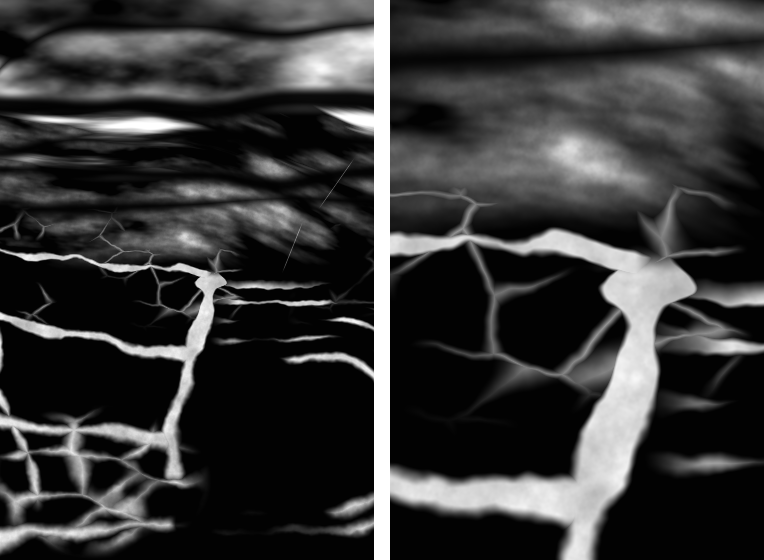
Left: the whole. Right: its middle third, enlarged.
Write a Shadertoy shader that draws this texture.

```glsl
// Polished black marble seen at a low angle, with white veins in the sharp
// middle and pale, out-of-focus slabs far away. Veins are thresholded distances
// to warped curves, rings and cell borders; slabs are layered stretched noise.

const float FOCUS_Y = 0.50;          // height of the sharp zone
const float FOCUS_SOFT = 0.0016;     // edge softness in focus
const float DEFOCUS = 0.020;         // softness gained away from focus
const float VEIN_WIDTH = 0.0115;
const float WARP = 0.030;            // jaggedness of the veins
const float BRANCH_TOP = 0.505;      // first left branch and their spacing
const float BRANCH_STEP = 0.145;
const vec2 RING_CENTER = vec2(0.47, 0.22);
const float RING_STEP = 0.033;
const float SEAM_HEIGHT[5] = float[5](0.957, 0.812, 0.745, 0.685, 0.632);

vec2 hash2(vec2 p) {
    vec3 q = fract(p.xyx * vec3(0.1031, 0.1030, 0.0973));
    q += dot(q, q.yzx + 33.33);
    return fract((q.xx + q.yz) * q.zy);
}

float noise(vec2 p) {
    vec2 i = floor(p), f = fract(p);
    f = f * f * (3.0 - 2.0 * f);
    float low = mix(hash2(i).x, hash2(i + vec2(1, 0)).x, f.x);
    float high = mix(hash2(i + vec2(0, 1)).x, hash2(i + vec2(1, 1)).x, f.x);
    return mix(low, high, f.y);
}

// Layered noise; a small gain gives a blurred look
float fbm(vec2 p, float gain) {
    float sum = 0.0, total = 0.0, amp = 1.0;
    for (int i = 0; i < 5; i++) {
        sum += amp * noise(p);
        total += amp;
        amp *= gain;
        p = mat2(1.7, 0.9, -0.9, 1.7) * p + 7.3;
    }
    return sum / total;
}

// Gap between nearest and second nearest cell point: zero on borders
float cellBorder(vec2 p) {
    vec2 cell = floor(p), near = vec2(8.0);
    for (int y = -1; y <= 1; y++)
    for (int x = -1; x <= 1; x++) {
        vec2 c = cell + vec2(x, y);
        float d = length(c + hash2(c) - p);
        near = d < near.x ? vec2(d, near.x) : vec2(near.x, min(near.y, d));
    }
    return near.y - near.x;
}

float line(float dist, float width, float soft) {
    return 1.0 - smoothstep(width - soft, width + soft, dist);
}

float window(float v, float lo, float hi, float soft) {
    return smoothstep(lo - soft, lo + soft, v) * (1.0 - smoothstep(hi - soft, hi + soft, v));
}

// White veins of the near half
float veins(vec2 p, float soft) {
    vec2 w = p + WARP * (vec2(fbm(p * 13.0, 0.55), fbm(p * 13.0 + 40.0, 0.55)) - 0.5);
    float swell = noise(w * 32.0);

    // Main trunk with a flared top, and a steep vein at the left edge
    float trunkX = 0.305 + 0.075 * smoothstep(0.2, 0.52, w.y);
    float flare = 0.016 * exp(-pow((w.y - 0.492) / 0.014, 2.0));
    float v = line(abs(w.x - trunkX), VEIN_WIDTH * (0.45 + swell) + flare, soft)
            * window(w.y, 0.15, 0.51, 0.012);
    float edgeX = 0.07 - 0.075 * smoothstep(0.1, 0.34, w.y);
    v = max(v, line(abs(w.x - edgeX), VEIN_WIDTH * (swell - 0.1), soft)
            * window(w.y, 0.1, 0.4, 0.02));

    // Branches running left from the trunk
    for (int i = 0; i < 4; i++) {
        float k = float(i), reach = trunkX - w.x;
        float y = BRANCH_TOP - BRANCH_STEP * k + 0.2 * sin(0.7 + k) * reach
                + 0.006 * sin(reach * 31.0 + k * 2.0);
        float width = VEIN_WIDTH * (0.15 + 0.12 * k + 0.9 * noise(vec2(w.x * 14.0, k * 7.0)));
        v = max(v, line(abs(w.y - y), width, soft) * smoothstep(-0.01, 0.01, reach));
    }

    // Broken arcs around the dark lower right
    float r = length((w - RING_CENTER) * vec2(0.6, 1.0)) + 0.012 * sin(w.x * 17.0);
    float ring = floor(r / RING_STEP);
    float ringDist = abs(fract(r / RING_STEP) - 0.5) * RING_STEP;
    float ringWidth = 0.013 * (noise(vec2(w.x * 11.0, ring * 9.0 + step(0.22, w.y) * 5.0)) - 0.33);
    v = max(v, line(ringDist, ringWidth, soft) * smoothstep(-0.001, 0.004, ringWidth)
            * step(0.132, r) * smoothstep(0.37, 0.43, w.x) * window(w.y, 0.05, 0.49, 0.01));

    // Cellular web at lower left, thin wisps near the focus
    float web = 1.0 - smoothstep(0.11, 0.17, length((p - vec2(0.17, 0.14)) * vec2(0.8, 1.2)));
    v = max(v, web * line(cellBorder(w * vec2(8.0, 15.0)) * 0.04, 0.011 * (swell - 0.1), soft));
    float wisp = line(cellBorder(w * vec2(15.0, 24.0)) * 0.025, 0.0015, 0.003);
    v = max(v, wisp * window(p.y, 0.43, 0.61, 0.03) * 0.75 * smoothstep(0.45, 0.8, noise(p * 15.0)));
    return v * (0.62 + 0.45 * fbm(p * 38.0, 0.6));
}

// Grey slabs and tilted streaks of the far half
float slabs(vec2 p) {
    float tilt = p.y + 0.3 * p.x * p.x + 0.012 * sin(p.x * 13.0);
    float far = 0.5 + 2.2 * (fbm(p * vec2(7.0, 14.0), 0.4) - 0.5);
    far *= smoothstep(0.79, 0.84, p.y) * (1.0 - 0.5 * smoothstep(0.93, 0.97, p.y));
    float streak = smoothstep(0.5, 0.8, fbm(vec2(p.x * 4.5, tilt * 40.0), 0.4));
    streak *= window(p.y, 0.69, 0.83, 0.02);
    float patchy = 2.0 * max(fbm(vec2(p.x * 6.0, tilt * 17.0) + 3.0, 0.55) - 0.47, 0.0);
    patchy *= window(p.y, 0.54, 0.80, 0.03) * (0.6 + 0.8 * fbm(p * 45.0, 0.6));
    float tone = max(far, max(streak, patchy));

    // Dark seams between slabs
    for (int i = 0; i < 5; i++) {
        float k = float(i);
        float y = SEAM_HEIGHT[i] + 0.009 * sin(p.x * 9.0 + k * 2.3)
                + 0.02 * (noise(vec2(p.x * 8.0, k * 5.0)) - 0.5);
        y -= i == 0 ? 0.07 * exp(-p.x * 14.0) : 0.0;
        float width = 0.004 + 0.016 * noise(vec2(p.x * 6.0, k * 11.0));
        tone *= 1.0 - 0.95 * line(abs(p.y - y), width, 0.012);
    }

    // Two hairline scratches
    for (int i = 0; i < 2; i++) {
        float k = float(i), y = 0.56 + 0.115 * k;
        float x = 0.523 + 0.08 * k + (0.4 + 0.3 * k) * (p.y - y);
        tone += 0.4 * line(abs(p.x - x), 0.0006, 0.0014) * window(p.y, y - 0.04, y + 0.035, 0.01);
    }
    return tone;
}

void mainImage(out vec4 fragColor, in vec2 fragCoord) {
    vec2 p = fragCoord / iResolution.y;
    float soft = FOCUS_SOFT + DEFOCUS * abs(p.y - FOCUS_Y);
    float tone = max(veins(p, soft), slabs(p));
    fragColor = vec4(vec3(clamp(tone, 0.008, 1.0)), 1.0);
}
```
